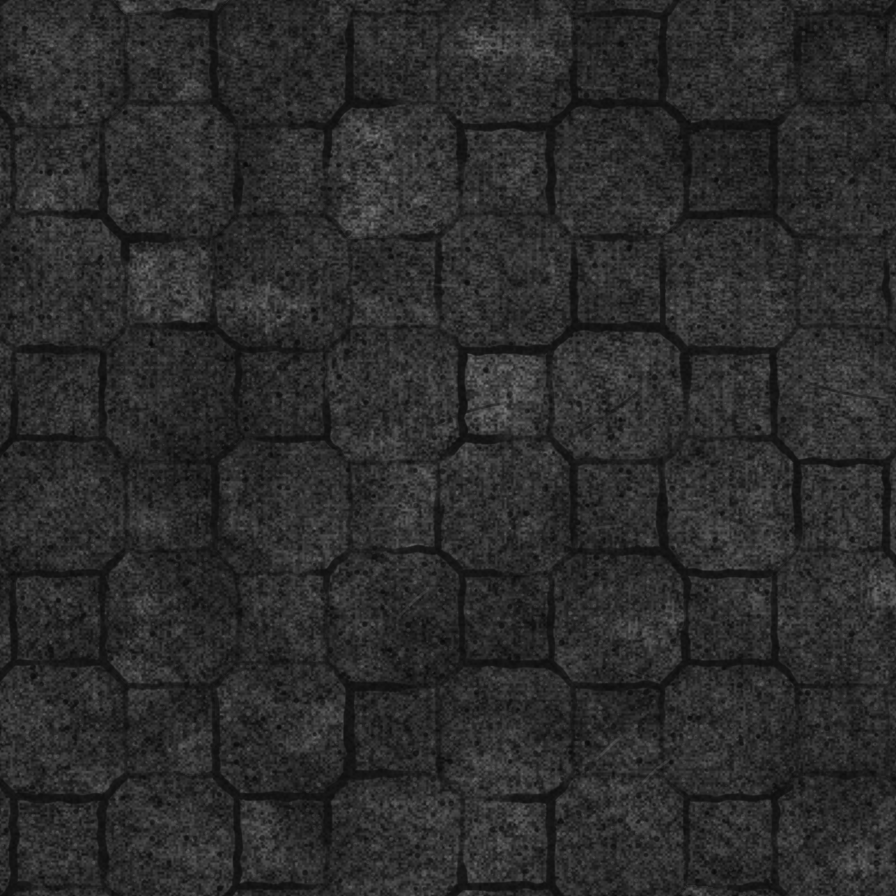
Give the GLSL for this texture, as a WebGL 2 fragment shader.

```glsl
#version 300 es
precision highp float;
// Dark worn concrete paving: large octagons alternating with small squares
// on a checkerboard of cells. Tile distance gives the uneven joints; layered
// value noise, pebbles, pits and scratches give the weathered surface.

#define CELLS 8.0            // cells across and down, octagon and square in turn
#define SQUARE_HALF 0.396    // half side of a square, in cells
#define JOINT_WIDTH 0.020    // half width of a joint, in cells
#define BASE_GREY 0.180
#define JOINT_GREY 0.075
#define TILE_VARIATION 0.16
#define STAIN 0.75
#define GRAIN 1.0
#define WEAR 0.34
#define SCRATCHES 14

uniform vec2 u_resolution;
out vec4 fragColor;

float hash(vec2 p) {
  return fract(sin(dot(p, vec2(127.1, 311.7))) * 43758.545);
}

vec2 hash2(vec2 p) {
  return vec2(hash(p), hash(p + 57.3));
}

float noise(vec2 p) {
  vec2 i = floor(p), f = fract(p);
  f = f * f * (3.0 - 2.0 * f);
  return mix(mix(hash(i), hash(i + vec2(1, 0)), f.x),
             mix(hash(i + vec2(0, 1)), hash(i + 1.0), f.x), f.y);
}

float fbm(vec2 p) {
  float sum = 0.0, amp = 0.5;
  for (int i = 0; i < 5; i++) {
    sum += amp * noise(p);
    p = mat2(1.6, 1.2, -1.2, 1.6) * p + 7.1;
    amp *= 0.5;
  }
  return sum;
}

// Returns the tile id in xy and the distance inside its edge in z.
vec3 paving(vec2 g) {
  vec2 id = floor(g), p = fract(g) - 0.5, a = abs(p);
  bool squareCell = mod(id.x + id.y, 2.0) < 0.5;
  if (squareCell && max(a.x, a.y) < SQUARE_HALF)
    return vec3(id, SQUARE_HALF - max(a.x, a.y));
  if (squareCell) {
    // the rim of a square's cell belongs to the neighbouring octagon
    vec2 side = a.x > a.y ? vec2(sign(p.x), 0) : vec2(0, sign(p.y));
    id += side;
    a = abs(p - side);
  }
  float flatEdge = 1.0 - SQUARE_HALF - max(a.x, a.y);
  float chamfer = (1.0 - a.x - a.y) * 0.7071;
  return vec3(id, min(flatEdge, chamfer));
}

// Small round spots, one at most per grid cell.
float spots(vec2 p, float density, float blur) {
  vec2 id = floor(p), r = hash2(id);
  float radius = mix(0.12, 0.36, hash(id + 9.7));
  float d = length(fract(p) - mix(vec2(0.36), vec2(0.64), r));
  return step(hash(id + 31.4), density) * (1.0 - smoothstep(radius - blur, radius + blur, d));
}

// Short bent strokes: pale scratches in x, dark cracks in y.
vec2 scratches(vec2 uv) {
  vec2 marks = vec2(0);
  for (int i = 0; i < SCRATCHES; i++) {
    vec2 seed = vec2(float(i) * 3.17, 4.6);
    float angle = (hash(seed + 2.0) - 0.35) * 1.5;
    bool crack = i % 5 == 0;
    float len = crack ? 0.055 : mix(0.012, 0.030, hash(seed + 5.0));
    vec2 q = mat2(cos(angle), -sin(angle), sin(angle), cos(angle)) * (uv - hash2(seed));
    q.y += q.x * q.x * 5.0 * (hash(seed + 8.0) - 0.3);
    float line = 1.0 - smoothstep(0.0005, 0.0024, abs(q.y));
    line *= 1.0 - smoothstep(len * 0.6, len, abs(q.x));
    line *= 0.4 + 0.6 * noise(uv * 90.0);
    marks = max(marks, crack ? vec2(0, line) : vec2(line, 0));
  }
  return marks;
}

void main() {
  vec2 uv = gl_FragCoord.xy / u_resolution;
  float aa = CELLS / min(u_resolution.x, u_resolution.y);

  // tiles with slightly ragged edges
  vec2 ragged = vec2(noise(uv * 75.0), noise(uv * 75.0 + 40.0)) - 0.5;
  vec3 tile = paving(uv * CELLS + vec2(-0.02, 0.02) + ragged * 0.035);
  float tone = hash(tile.xy + 3.3);

  // surface: stains, pale worn patches and grain
  float stain = fbm(uv * 7.0 + 2.4);
  float patches = fbm(uv * 22.0 + tile.xy * 5.3);
  float worn = smoothstep(0.50, 0.72, patches) * smoothstep(0.3, 0.9, hash(tile.xy + 8.8));
  float grain = (noise(uv * 390.0) - 0.5) * 0.85 + (noise(uv * 190.0 + 11.0) - 0.5) * 0.50
              + (noise(uv * 85.0 + 23.0) - 0.5) * 0.28;
  float grey = BASE_GREY * (1.0 + TILE_VARIATION * (tone - 0.5) + STAIN * (stain - 0.46)
             + 0.45 * (patches - 0.48) + WEAR * worn);
  grey *= 1.0 + GRAIN * grain;
  grey += 0.07 * spots(uv * 150.0, 0.16, 0.12) + 0.05 * spots(uv * 85.0 + 0.4, 0.10, 0.10);
  grey *= 1.0 - 0.50 * spots(uv * 105.0 + 0.7, 0.10, 0.12);

  // joints: soft grime, patchy dark gap, faint crumbled rim
  float gap = smoothstep(0.28, 0.68, noise(uv * 19.0 + 5.0));
  float width = JOINT_WIDTH * mix(0.55, 1.5, gap) * mix(0.7, 1.3, tone);
  float joint = 1.0 - smoothstep(width - aa * 0.5, width + aa + 0.008, tile.z);
  float rim = smoothstep(width, width + 0.02, tile.z) * (1.0 - smoothstep(0.04, 0.07, tile.z));
  grey *= 1.0 - 0.22 * exp(-tile.z * 14.0);
  grey += 0.022 * rim * noise(uv * 60.0);
  grey = mix(grey, JOINT_GREY * (1.0 + 0.5 * grain), joint * mix(0.38, 0.95, gap));

  vec2 marks = scratches(uv);
  grey = mix(grey + 0.10 * marks.x, JOINT_GREY, 0.7 * marks.y);
  fragColor = vec4(vec3(clamp(grey, 0.0, 1.0)), 1.0);
}
```
